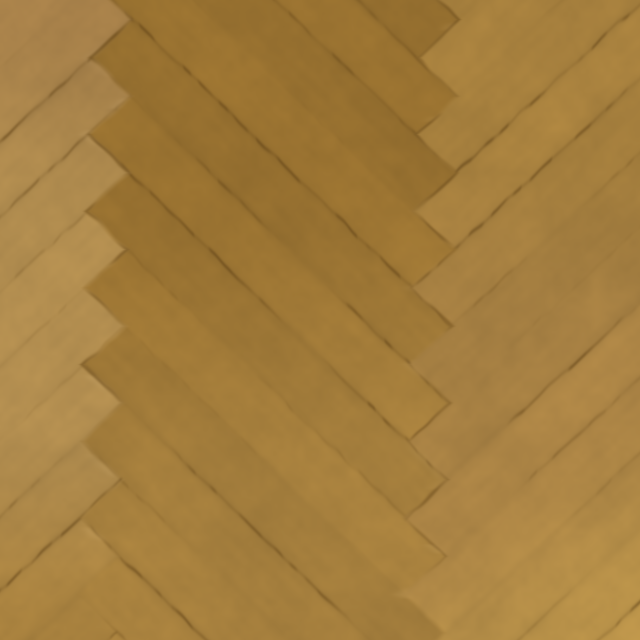
Reproduce this texture procedurally as a Shadertoy shader.

```glsl
// Worn herringbone parquet: columns of slanted planks meet along zigzag seams.
// Each column is cut into planks by one skewed coordinate; joints fade in and
// out with noise, and every plank gets its own tone, grain and soft blotches.

#define ROW 0.1198            // vertical period of the planks
#define COLUMN 0.510          // width of one column
#define ORIGIN vec2(0.168, 0.670)
#define TILT 0.025            // lean of the seams
#define JOINT 0.0030          // half width of the dark joints
#define BLUR 0.0060           // softness of tone edges
#define TONE_SPREAD 0.065     // brightness variation between planks
#define DARK vec3(0.594, 0.442, 0.188)
#define HONEY vec3(0.648, 0.498, 0.240)
#define PALE vec3(0.690, 0.548, 0.308)
#define GOLD vec3(0.735, 0.580, 0.290)
#define GAP vec3(0.400, 0.275, 0.095)

float hash(vec2 p) {
    vec3 q = fract(p.xyx * 0.1031);
    q += dot(q, q.yzx + 33.33);
    return fract((q.x + q.y) * q.z);
}

float noise(vec2 p) {
    vec2 i = floor(p), f = fract(p);
    f = f * f * (3.0 - 2.0 * f);
    return mix(mix(hash(i), hash(i + vec2(1, 0)), f.x),
               mix(hash(i + vec2(0, 1)), hash(i + vec2(1, 1)), f.x), f.y);
}

float blotches(vec2 p) {
    return 0.45 * noise(p) + 0.3 * noise(p * 2.1 + 7.0) + 0.25 * noise(p * 4.3 + 19.0);
}

// Broad light over the floor, by column and height
vec3 columnTint(float column, vec2 uv) {
    if (column < -0.5) {
        vec3 side = mix(PALE, HONEY + vec3(0.0, 0.0, 0.045), smoothstep(0.65, 1.0, uv.y));
        return mix(HONEY, side, smoothstep(0.0, 0.35, uv.y));
    }
    if (column < 0.5)
        return mix(HONEY, DARK, smoothstep(0.20, 0.75, uv.y + 0.15 * (0.4 - uv.x)));
    vec3 side = mix(HONEY + vec3(0.008, 0.007, 0.024), HONEY, smoothstep(0.45, 0.8, uv.y));
    return mix(GOLD, side, smoothstep(0.0, 0.34, uv.y + 0.6 * (0.92 - uv.x)));
}

// Planks of one column; cell.x counts columns, cell.y counts rows
vec3 planks(float column, vec2 cell, vec2 uv, float pixel) {
    float slant = mod(column, 2.0) < 0.5 ? 1.0 : -1.0;
    float along = 4.0 * (cell.x - column) + 0.25;
    float across = cell.y + slant * along;
    float joint = round(across);
    float offset = (across - joint) * ROW * 0.73;
    vec2 id = vec2(column * 17.0 + 60.0, joint + 40.0);

    // Tone of the two planks beside the nearest joint
    float edge = max(BLUR, pixel);
    float tone = mix(hash(id - vec2(0, 1)), hash(id), smoothstep(-edge, edge, offset));
    float grain = noise(vec2(along * 3.0, across * 8.0) + column * 31.0 + 90.0);
    vec3 color = columnTint(column, uv);
    color *= 1.0 + TONE_SPREAD * (tone - 0.5) + 0.024 * (grain - 0.5);

    // Uneven joint: a long faint groove beaded with short dark dashes
    float wobble = 0.0040 * (noise(vec2(along * 7.0 + 40.0, joint * 5.3 + 80.0)) - 0.5);
    float width = max(JOINT, pixel);
    float line = exp(-pow((offset + wobble) / width, 2.0));
    float depth = 0.15 + 0.85 * smoothstep(0.20, 0.75, hash(id + 5.7));
    float wear = smoothstep(0.15, 0.65, noise(vec2(along * 1.1 + 30.0, joint * 9.0 + column * 41.0 + 200.0)));
    float dashes = smoothstep(0.2, 0.8, noise(vec2(along * 11.0 + 60.0, joint * 3.0 + 50.0)));
    color = mix(color, GAP, 0.50 * line * depth * wear * (0.35 + 0.65 * dashes));
    float halo = exp(-pow(offset / (3.0 * width), 2.0));
    return color * (1.0 - 0.03 * halo * depth);
}

void mainImage(out vec4 fragColor, in vec2 fragCoord) {
    vec2 uv = fragCoord / iResolution.xy;
    float pixel = 1.0 / min(iResolution.x, iResolution.y);
    vec2 p = uv - ORIGIN;
    p.x -= TILT * p.y;
    vec2 cell = p / vec2(COLUMN, ROW);

    // Zigzag seam between neighbouring columns
    float zigzag = 1.0 - 4.0 * abs(fract(cell.y) - 0.5);
    float position = cell.x - zigzag / 16.0;
    float seam = round(position);
    float offset = (position - seam) * COLUMN * 0.69;
    offset += 0.005 * (noise(uv * 38.0 + 11.0) - 0.5);
    float edge = max(BLUR, pixel);
    vec3 color = mix(planks(seam - 1.0, cell, uv, pixel),
                     planks(seam, cell, uv, pixel), smoothstep(-edge, edge, offset));

    // Dark stretches and small pale chips along the seam
    float line = exp(-pow(offset / max(JOINT, pixel), 2.0));
    float wear = noise(vec2(cell.y * 3.5 + 70.0, seam * 13.0 + 40.0));
    color = mix(color, GAP, 0.40 * line * smoothstep(0.45, 0.95, wear));
    float chip = smoothstep(0.75, 0.95, noise(vec2(cell.y * 5.0 + 20.0, seam * 23.0 + 90.0)));
    color += 0.03 * chip * exp(-pow((offset + 0.004) / 0.007, 2.0));

    // Soft stains, mottling and faint surface speckle
    color *= 1.0 + 0.09 * (blotches(uv * 8.0 + 3.0) - 0.5);
    color *= 1.0 + 0.025 * (noise(uv * 45.0 + 5.0) - 0.5);
    color *= 1.0 + 0.018 * (noise(uv * 100.0) - 0.5);
    fragColor = vec4(clamp(color, 0.0, 1.0), 1.0);
}
```
